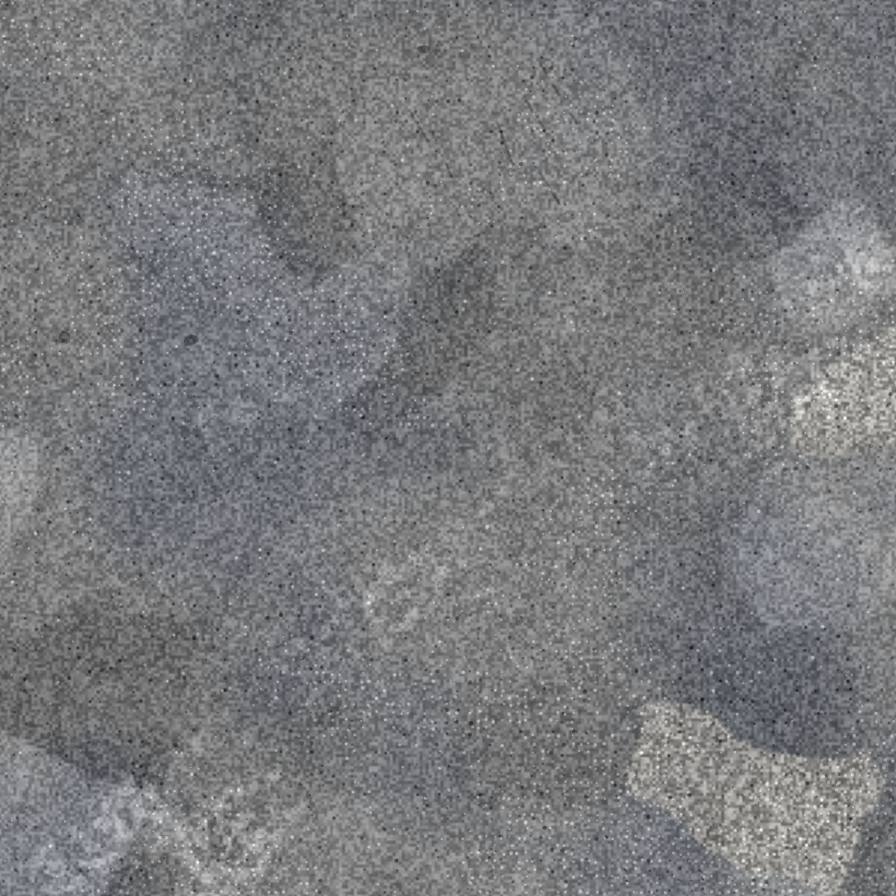
Write a WebGL 2 fragment shader that draws this texture.

```glsl
#version 300 es
precision highp float;
// Weathered galvanized metal: a weighted Voronoi diagram gives curved crystal
// patches, laid over cool stains and covered by fine grain, specks, pale
// flakes, scuffs, pits and a few scratches.

uniform vec2 u_resolution;
out vec4 fragColor;

const float BASE_TONE = 0.487;
const float CRYSTAL_FREQ = 7.0;     // crystals across the canvas
const float CRYSTAL_EDGE = 60.0;    // higher is crisper
const float LIGHT_STEP = 0.075;
const float DARK_STEP = -0.06;
const float BRIGHT_STEP = 0.15;
const float FAINT_STEP = 0.05;
const float GRAIN_FREQ = 300.0;
const float GRAIN_AMOUNT = 0.24;
const float STAIN_DEPTH = 0.05;
const int SCRATCH_COUNT = 7;
const vec3 COOL_TINT = vec3(-0.016, -0.004, 0.022);
const vec3 WARM_TINT = vec3(0.008, 0.003, -0.010);

// Integer hash: three values in 0..1 per cell and seed
vec3 hash3(vec2 cell, int seed) {
    uvec3 v = uvec3(ivec3(ivec2(cell), seed));
    v = v * 1664525u + 1013904223u;
    v.x += v.y * v.z; v.y += v.z * v.x; v.z += v.x * v.y;
    v ^= v >> 16u;
    v.x += v.y * v.z; v.y += v.z * v.x; v.z += v.x * v.y;
    return vec3(v >> 16u) / 65535.0;
}

float noise(vec2 p, int seed) {
    vec2 c = floor(p), f = fract(p);
    f = f * f * (3.0 - 2.0 * f);
    float low = mix(hash3(c, seed).x, hash3(c + vec2(1, 0), seed).x, f.x);
    float high = mix(hash3(c + vec2(0, 1), seed).x, hash3(c + 1.0, seed).x, f.x);
    return mix(low, high, f.y);
}

float fbm(vec2 p, int seed) {
    float sum = 0.0, amp = 0.5;
    for (int i = 0; i < 5; i++) {
        sum += amp * noise(p, seed + i);
        p = mat2(1.6, 1.2, -1.2, 1.6) * p;
        amp *= 0.5;
    }
    return sum / 0.97;
}

vec2 rotate(vec2 p, float angle) {
    float c = cos(angle), s = sin(angle);
    return vec2(c * p.x + s * p.y, c * p.y - s * p.x);
}

// Crystal patches: x = tone offset, y = share of bright, sparkling metal
vec2 crystals(vec2 p) {
    vec2 warp = vec2(fbm(p * 8.0, 11), fbm(p * 8.0, 21)) - 0.5;
    vec2 q = p * CRYSTAL_FREQ + 0.45 * warp;
    vec2 sum = vec2(0.0);
    float total = 1e-30;
    for (int j = -2; j <= 2; j++)
    for (int i = -2; i <= 2; i++) {
        vec2 cell = floor(q) + vec2(i, j);
        vec3 site = hash3(cell, 1), kind = hash3(cell, 2);
        vec2 center = cell + site.xy;
        vec2 d = rotate(q - center, 3.14 * kind.z) * vec2(0.8, 1.1);
        float weight = exp(-CRYSTAL_EDGE * length(d) * mix(0.75, 1.3, site.z));
        // Bright crystals gather toward the lower right
        float lean = clamp(0.25 + 0.6 * (center.x - center.y) / CRYSTAL_FREQ, 0.05, 1.0);
        float bright = step(kind.x, 0.18 * lean);
        float light = step(0.86, kind.x);
        float dark = step(0.77, kind.x) - light;
        float tone = FAINT_STEP * (kind.y - 0.5) + LIGHT_STEP * light + DARK_STEP * dark;
        sum += weight * vec2(tone, bright);
        total += weight;
    }
    return sum / total;
}

// Scattered round dots, one at most per grid cell
float specks(vec2 p, float freq, int seed, float density, float radius) {
    vec2 q = p * freq;
    vec3 h = hash3(floor(q), seed);
    float r = radius * mix(1.0, 0.5, h.z / max(density, 0.001));
    float soft = 0.7 * freq / u_resolution.y;
    float d = length(fract(q) - mix(vec2(0.3), vec2(0.7), h.xy));
    return step(h.z, density) * (1.0 - smoothstep(r - soft, r + soft, d));
}

// Short, broken, mostly upright marks above the middle
float scratches(vec2 p) {
    float mark = 0.0;
    for (int i = 0; i < SCRATCH_COUNT; i++) {
        vec3 h = hash3(vec2(i, 3), 71);
        vec2 start = vec2(0.52, 0.83) + (h.xy - 0.5) * vec2(0.25, 0.18);
        vec2 d = rotate(p - start, 1.1 + 1.2 * h.z);
        d.x -= clamp(d.x, 0.0, mix(0.025, 0.09, h.x));
        mark = max(mark, 1.0 - smoothstep(0.0004, 0.0028, length(d)));
    }
    return mark * smoothstep(0.25, 0.6, noise(p * 90.0, 75));
}

void main() {
    vec2 p = gl_FragCoord.xy / u_resolution.y;

    // Cool stains, stronger toward the upper left
    float stain = smoothstep(0.38, 0.68, fbm(p * 3.5, 31) + 0.14 * (p.y - p.x));
    float tone = BASE_TONE - STAIN_DEPTH * stain;
    tone += 0.09 * (fbm(p * 14.0, 41) - 0.5);

    // Crystals, partly worn away
    vec2 crystal = crystals(p);
    float sparkle = crystal.y * mix(0.5, 1.1, fbm(p * 22.0, 46));
    tone += crystal.x * mix(0.75, 1.1, noise(p * 30.0, 48)) + BRIGHT_STEP * sparkle;

    // Fine grain in two sizes
    float grain = GRAIN_AMOUNT * (noise(p * GRAIN_FREQ, 51) - 0.5);
    grain += 0.3 * GRAIN_AMOUNT * (noise(p * GRAIN_FREQ * 0.45, 52) - 0.5);
    tone += grain * (1.0 + 0.7 * sparkle);

    // Pale flakes in clusters and slanted scuffs
    float cluster = smoothstep(0.48, 0.68, fbm(p * 5.0, 61));
    tone += 0.2 * specks(p, 115.0, 62, 0.04 + 0.5 * cluster, 0.24);
    float scuff = smoothstep(0.6, 0.76, fbm(rotate(p, 0.65) * vec2(4.0, 11.0), 65));
    tone += 0.13 * scuff * smoothstep(0.4, 0.7, noise(p * 110.0, 66));

    // Dark specks, pits and scratches
    tone -= 0.17 * specks(p, 85.0, 81, 0.22, 0.2);
    vec2 ragged = p + 0.012 * (vec2(noise(p * 70.0, 82), noise(p * 70.0, 83)) - 0.5);
    tone -= 0.16 * specks(ragged, 7.0, 84, 0.08, 0.075);
    tone -= 0.13 * scratches(p);

    float warmth = clamp(0.4 * (1.0 - stain) + 1.1 * sparkle, 0.0, 1.3);
    vec3 color = vec3(tone) + COOL_TINT * (0.2 + 0.8 * stain) * (1.0 - crystal.y) + WARM_TINT * warmth;
    fragColor = vec4(clamp(color, 0.0, 1.0), 1.0);
}
```
